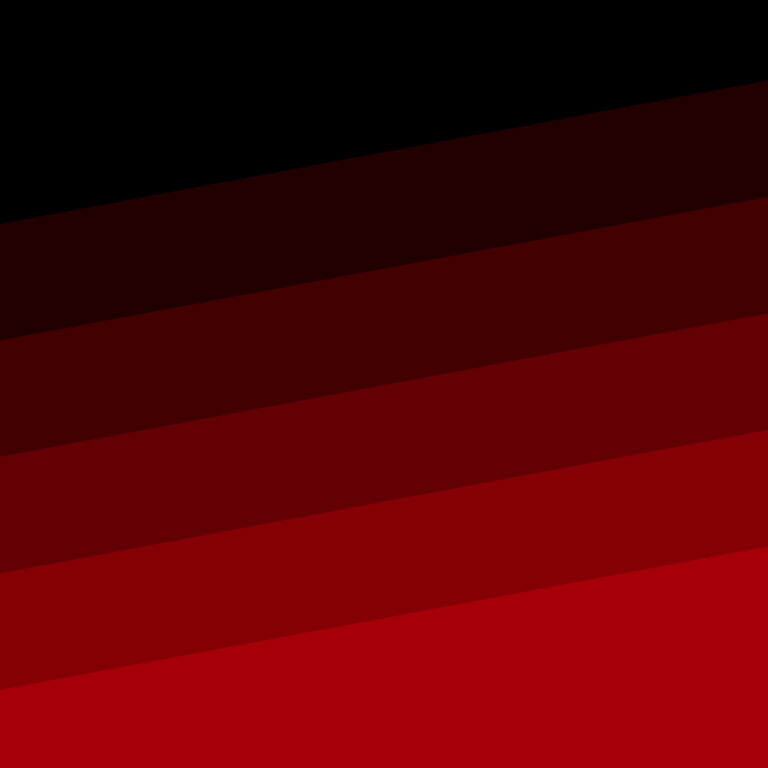
Reproduce this background procedurally as a Shadertoy shader.

```glsl
void mainImage(out vec4 fragColor, in vec2 fragCoord) {
    vec2 uv = fragCoord / iResolution.xy;

    // Height measured against the slanted band direction
    float height = uv.y - 0.1868 * uv.x;
    float pixel = 1.0 / iResolution.y;

    // Each edge crossed from the top down adds one step of red
    float redLevel = 0.0;
    for (int i = 0; i < 5; i++) {
        float edge = 0.1018 + 0.1517 * float(i);
        redLevel += 0.2 * (1.0 - smoothstep(-0.6 * pixel, 0.6 * pixel, height - edge));
    }

    // Black to crimson, with blue appearing only in the brighter bands
    vec3 color = vec3(0.648 * redLevel, 0.0, 0.028 * redLevel * redLevel);
    fragColor = vec4(color, 1.0);
}
```
